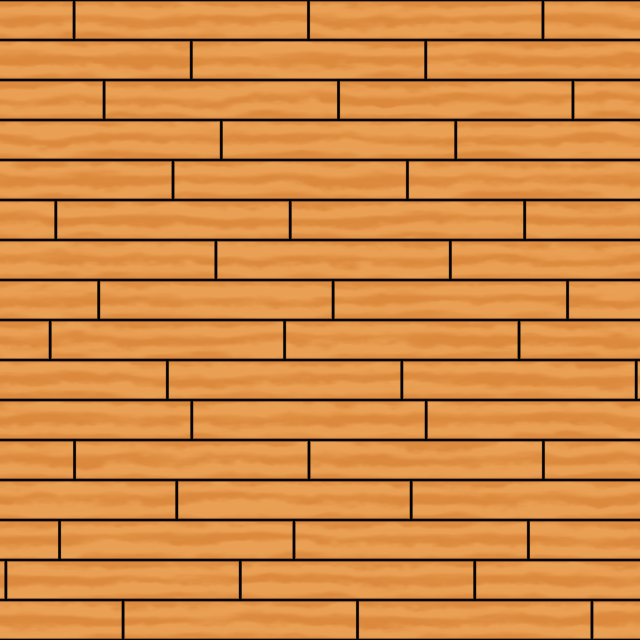
Write a WebGL 2 fragment shader that draws this texture.

```glsl
#version 300 es
precision highp float;
// Wooden floor: 16 rows of long planks parted by thin black seams.
// Rows come in pairs whose joints lie half a plank apart; the grain is
// a banded wave across each row, warped by stretched value noise.

uniform vec2 u_resolution;
out vec4 fragColor;

const float TAU = 6.2831853;
const float ROWS = 16.0;
const float PLANK_LENGTH = 0.3663;
const float SEAM_HALF_WIDTH = 0.0021;
const float JOINT_HALF_WIDTH = 0.0022;
const float SEAM_SOFTNESS = 0.0005;

const vec3 DARK_WOOD = vec3(0.862, 0.538, 0.238);
const vec3 LIGHT_WOOD = vec3(0.918, 0.628, 0.328);
const vec3 SEAM_COLOR = vec3(0.012, 0.006, 0.0);

// First joint of each row pair, from the top, in plank lengths
const float PAIR_SHIFT[8] = float[8](0.316, 0.444, 0.738, 0.921,
                                     0.214, 0.818, 0.754, 0.025);

float hash(vec2 p) {
    return fract(sin(dot(p, vec2(127.1, 311.7))) * 43758.5453);
}

float valueNoise(vec2 p) {
    vec2 cell = floor(p);
    vec2 f = fract(p);
    f = f * f * (3.0 - 2.0 * f);
    float low = mix(hash(cell), hash(cell + vec2(1.0, 0.0)), f.x);
    float high = mix(hash(cell + vec2(0.0, 1.0)), hash(cell + vec2(1.0, 1.0)), f.x);
    return mix(low, high, f.y);
}

// Layered noise centred on zero
float fbm(vec2 p, int octaves) {
    float sum = 0.0;
    float amplitude = 0.5;
    for (int i = 0; i < octaves; i++) {
        sum += amplitude * (valueNoise(p) - 0.5);
        p = p * 2.03 + 17.3;
        amplitude *= 0.5;
    }
    return sum;
}

// Distance to the nearest multiple of a period
float repeatDistance(float x, float period) {
    return abs(fract(x / period + 0.5) - 0.5) * period;
}

float seamMask(float dist, float halfWidth, float blur) {
    return 1.0 - smoothstep(halfWidth - blur, halfWidth + blur, dist);
}

// Wood tone at x along a row and v across it (0 to 1)
vec3 woodGrain(float x, float v, float row) {
    vec2 seed = vec2(row * 7.31, row * 19.7);
    float bend = fbm(vec2(x * 13.0, v * 1.6) + seed, 3);
    float ragged = fbm(vec2(x * 44.0, v * 5.0) + seed + 41.0, 3);
    float band = 0.5 - 0.5 * cos(TAU * (2.0 * v + 0.75 * bend + 0.3 * ragged));
    float streak = fbm(vec2(x * 11.0, v * 4.5) + seed + 83.0, 4);
    float tone = band * 0.65 + 0.22 + 0.75 * streak + 0.3 * ragged;
    return mix(DARK_WOOD, LIGHT_WOOD, smoothstep(0.12, 0.88, tone));
}

void main() {
    vec2 uv = gl_FragCoord.xy / u_resolution;
    float blur = SEAM_SOFTNESS + 0.5 / min(u_resolution.x, u_resolution.y);

    // Row counted from the top, and position across it
    float rowCoord = (1.0 - uv.y) * ROWS;
    float row = clamp(floor(rowCoord), 0.0, ROWS - 1.0);
    float v = rowCoord - row;

    // Every second row moves its joints by half a plank
    float shift = PAIR_SHIFT[int(row) / 2] + 0.5 * mod(row, 2.0);

    vec3 color = woodGrain(uv.x, v, row);

    // Seams between rows and joints between plank ends
    float rowSeam = seamMask(repeatDistance(uv.y, 1.0 / ROWS), SEAM_HALF_WIDTH, blur);
    float jointDistance = repeatDistance(uv.x - shift * PLANK_LENGTH, PLANK_LENGTH);
    float joint = seamMask(jointDistance, JOINT_HALF_WIDTH, blur);
    color = mix(color, SEAM_COLOR, max(rowSeam, joint));

    fragColor = vec4(color, 1.0);
}
```
